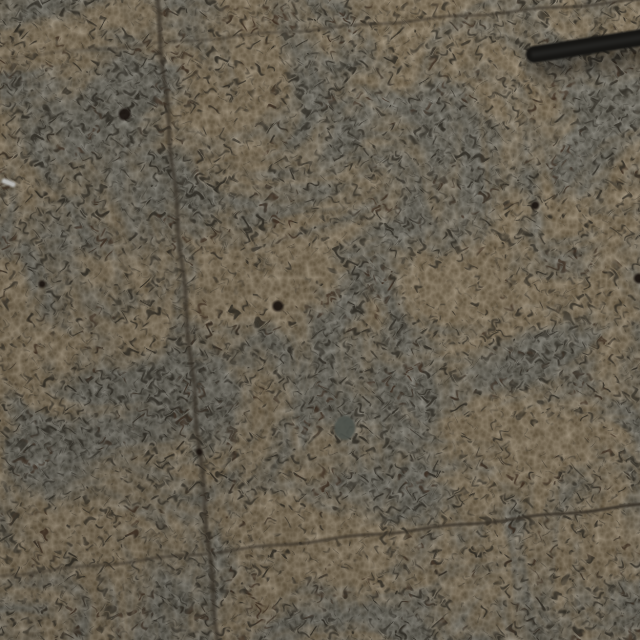
Reproduce this texture procedurally as a Shadertoy shader.

```glsl
// Worn speckled granite floor tiles with thin joints, pits and a dark rod.
// Layered sines shape the broad mineral patches, cellular noise the grain,
// and jittered grids of short bent strokes the dark flecks.

const vec3 TAN_STONE  = vec3(0.475, 0.428, 0.350);
const vec3 GREY_STONE = vec3(0.405, 0.396, 0.362);
const vec3 DARK_FLECK = vec3(0.160, 0.148, 0.122);
const vec3 RUST_FLECK = vec3(0.215, 0.155, 0.110);
const vec3 JOINT      = vec3(0.215, 0.190, 0.155);
const vec3 PIT        = vec3(0.090, 0.065, 0.050);
const vec3 ROD        = vec3(0.085, 0.083, 0.075);
const vec3 PEBBLE     = vec3(0.300, 0.320, 0.295);
const vec3 CHIP       = vec3(0.720, 0.720, 0.710);

vec2 hash2(vec2 p) {
    vec3 q = fract(p.xyx * vec3(0.1031, 0.1030, 0.0973));
    q += dot(q, q.yzx + 33.33);
    return fract((q.xx + q.yz) * q.zy);
}

// Smooth irregular field, roughly -1 to 1
float layeredSines(vec2 p, float seed) {
    float sum = 0.0, amp = 0.5;
    for (int i = 0; i < 5; i++) {
        p = mat2(0.8, 0.6, -0.6, 0.8) * p + seed;
        p += 0.55 * sin(p.yx * 1.3 + seed);
        sum += amp * sin(p.x) * sin(p.y + seed);
        p *= 1.7;
        amp *= 0.72;
    }
    return sum;
}

// Distance to the nearest scattered cell centre
float cellular(vec2 p) {
    vec2 cell = floor(p);
    float nearest = 2.0;
    for (int y = -1; y <= 1; y++)
    for (int x = -1; x <= 1; x++) {
        vec2 id = cell + vec2(x, y);
        nearest = min(nearest, distance(p, id + hash2(id)));
    }
    return nearest;
}

float segment(vec2 p, vec2 a, vec2 b) {
    vec2 ab = b - a;
    return length(p - a - ab * clamp(dot(p - a, ab) / dot(ab, ab), 0.0, 1.0));
}

// Coverage by short strokes, at most one per grid cell
float flecks(vec2 p, float seed, float density, float soft) {
    vec2 cell = floor(p);
    float cover = 0.0;
    for (int y = -1; y <= 1; y++)
    for (int x = -1; x <= 1; x++) {
        vec2 id = cell + vec2(x, y);
        vec2 place = hash2(id + seed);
        vec2 form = hash2(id + seed + 71.7);
        vec2 kind = hash2(id + seed + 153.1);
        float angle = -0.75 + (form.x - 0.5) * 3.0;
        vec2 reach = vec2(cos(angle), sin(angle)) * mix(0.06, 0.60, form.y * form.y);
        float radius = mix(0.10, 0.23, kind.y * kind.y);
        float d = segment(p, id + place - reach, id + place + reach) - radius;
        float present = smoothstep(kind.x - 0.06, kind.x + 0.06, density);
        cover = max(cover, present * mix(0.6, 1.0, place.y) * smoothstep(soft, -soft, d));
    }
    return cover;
}

float jointLine(vec2 p, vec2 a, vec2 b, float width) {
    return smoothstep(width, 0.0, segment(p, a, b));
}

vec3 stone(vec2 uv) {
    float patches = layeredSines(uv * 11.0, 1.7);
    float clusters = layeredSines(uv * 17.0, 4.3);
    float greyness = smoothstep(-0.5, 0.6, patches + 0.4 * clusters);
    vec3 col = mix(TAN_STONE, GREY_STONE, greyness);

    // Fine soft grain
    float grain = 0.13 * (cellular(uv * 62.0 + 9.0) - 0.5)
                + 0.11 * (cellular(uv * vec2(135.0, 115.0)) - 0.5);
    col += grain + 0.025 * layeredSines(uv * 45.0, 2.9);

    // Bent flecks, gathered in the grey patches
    vec2 bent = uv + 0.0035 * sin(uv.yx * vec2(310.0, 270.0) + 3.0 * sin(uv * 97.0));
    float density = clamp(0.50 + 0.30 * clusters + 0.28 * patches, 0.12, 0.95);
    float fine = flecks(bent * 112.0, 37.0, density * 0.8, 0.22);
    float bold = flecks(bent * 66.0, 11.0, density, 0.15);
    float rust = smoothstep(0.1, 0.7, layeredSines(uv * 30.0, 6.1));
    col = mix(col, DARK_FLECK, 0.42 * fine);
    return mix(col, mix(DARK_FLECK, RUST_FLECK, rust), 0.84 * bold);
}

void mainImage(out vec4 fragColor, in vec2 fragCoord) {
    vec2 uv = fragCoord / iResolution.xy;
    vec3 col = stone(uv);
    col *= 0.96 + 0.07 * uv.y + 0.05 * smoothstep(0.2, 0.7, uv.x);

    // Tile joints, slightly skewed by perspective
    vec2 wobble = uv + 0.0015 * sin(uv.yx * 43.0);
    float upright = jointLine(wobble, vec2(0.243, 1.02), vec2(0.342, -0.02), 0.007);
    float lower = jointLine(wobble, vec2(-0.02, 0.098), vec2(1.02, 0.213), 0.005);
    float upper = jointLine(wobble, vec2(-0.02, 0.908), vec2(1.02, 1.002), 0.005);
    col = mix(col, JOINT, max(0.65 * upright, lower * mix(0.35, 0.85, uv.x)));
    col = mix(col, JOINT, upper * mix(0.2, 0.6, uv.x));

    // Scattered round pits
    for (int i = 0; i < 6; i++) {
        vec2 spot = hash2(vec2(float(i) * 7.3 + 2.0, 19.0));
        float radius = mix(0.005, 0.010, fract(float(i) * 0.618));
        col = mix(col, PIT, 0.9 * smoothstep(0.003, -0.003, distance(wobble, spot) - radius));
    }

    // Pebble, pale chip, then the rod with its soft shadow
    float pebble = length((wobble - vec2(0.54, 0.33)) * vec2(1.0, 0.85)) - 0.016;
    col = mix(col, PEBBLE, 0.9 * smoothstep(0.003, -0.003, pebble));
    float chip = segment(uv, vec2(0.007, 0.717), vec2(0.020, 0.712)) - 0.004;
    col = mix(col, CHIP, smoothstep(0.003, -0.003, chip));
    float rod = segment(uv, vec2(0.835, 0.915), vec2(1.05, 0.949)) - 0.013;
    float shadow = segment(uv, vec2(0.85, 0.900), vec2(1.05, 0.925)) - 0.010;
    col *= 1.0 - 0.32 * smoothstep(0.030, -0.005, shadow);
    vec3 rodColor = ROD + 0.05 * smoothstep(-0.004, -0.013, rod);
    col = mix(col, rodColor, smoothstep(0.003, -0.003, rod));

    fragColor = vec4(clamp(col, 0.0, 1.0), 1.0);
}
```
